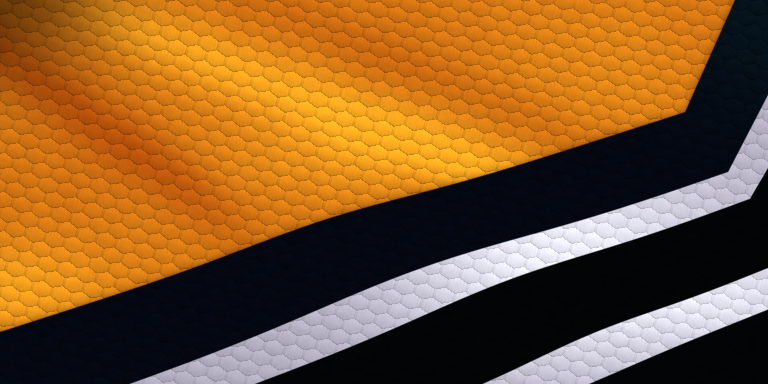
A Shadertoy shader for this texture:

```glsl
// Signed height above a seam: gentle slope with a bulge, bending steeply at a corner
float seam(vec2 p, vec2 corner, float slope, float steep, vec3 bulge) {
    float bump = (p.x - bulge.x) / bulge.z;
    float gentle = p.y - corner.y - slope * (p.x - corner.x) - bulge.y * exp(-bump * bump);
    float rise = p.y - corner.y - steep * (p.x - corner.x);
    return min(gentle / sqrt(1.0 + slope * slope), rise / sqrt(1.0 + steep * steep));
}

float cover(float d) {
    float aa = 0.9 / iResolution.y;
    return smoothstep(-aa, aa, d);
}

// Soft ridge along a line through "through" with the given slope
float fold(vec2 p, vec2 through, float slope, float width) {
    float d = (p.y - through.y - slope * (p.x - through.x)) / (width * sqrt(1.0 + slope * slope));
    return exp(-d * d);
}

float glow(vec2 p, vec2 center, vec2 radius) {
    vec2 d = (p - center) / radius;
    return exp(-dot(d, d));
}

// Position inside the nearest hexagon (xy) and distance to its border (z)
vec3 hexCell(vec2 q) {
    vec2 s = vec2(1.0, 1.732);
    vec2 a = mod(q, s) - 0.5 * s;
    vec2 b = mod(q - 0.5 * s, s) - 0.5 * s;
    vec2 g = dot(a, a) < dot(b, b) ? a : b;
    vec2 h = abs(g);
    return vec3(g, 0.5 - max(h.x, dot(h, vec2(0.5, 0.866))));
}

// Layered sines for uneven cloth
float ripple(vec2 p) {
    float sum = 0.0, amp = 0.5;
    for (int i = 0; i < 4; i++) {
        sum += amp * sin(p.x + 1.7 * sin(p.y)) * cos(p.y * 1.1 + p.x * 0.4);
        p = mat2(1.5, 1.1, -1.1, 1.5) * p + 2.3;
        amp *= 0.6;
    }
    return sum;
}

void mainImage(out vec4 fragColor, in vec2 fragCoord) {
    vec2 p = fragCoord / iResolution.y;

    // Embossed hexagonal knit, tilted and slightly warped
    float tilt = -0.24;
    vec2 q = mat2(cos(tilt), -sin(tilt), sin(tilt), cos(tilt)) * p;
    q += 0.006 * vec2(sin(5.0 * p.y + 2.0 * p.x), sin(4.0 * p.x - 3.0 * p.y));
    vec3 cell = hexCell(q / vec2(0.052, 0.038));
    float groove = 1.0 - smoothstep(0.0, 0.13, cell.z);
    float stitch = sin(cell.x * 34.0) * smoothstep(0.3, 0.05, cell.z);
    float relief = 0.32 * cell.y - groove * (0.13 - 0.22 * cell.y) + 0.05 * stitch;
    float grain = ripple(p * 85.0);

    // Orange panel with diagonal folds
    float light = 0.45
        + 0.43 * fold(p, vec2(0.75, 0.76), -0.40, 0.085) * smoothstep(0.05, 0.4, p.x)
        + 0.30 * glow(p, vec2(0.92, 0.61), vec2(0.32, 0.13))
        + 0.42 * glow(p, vec2(0.02, 0.25), vec2(0.28, 0.13))
        + 0.16 * glow(p, vec2(1.55, 0.82), vec2(0.30, 0.18))
        - 0.34 * fold(p, vec2(0.42, 0.56), -0.72, 0.075) * smoothstep(0.8, 0.4, p.x)
        - 0.14 * fold(p, vec2(0.95, 0.88), -0.45, 0.07)
        + 0.06 * ripple(p * 5.0);
    vec3 orange = mix(vec3(0.70, 0.29, 0.035), vec3(1.0, 0.68, 0.13), clamp(light, 0.0, 1.0));
    orange *= 1.0 + 0.62 * relief + 0.03 * grain;
    orange *= 1.0 - 0.50 * glow(p, vec2(0.0, 1.03), vec2(0.28, 0.22));

    // Navy band turning to near black below
    vec3 navy = mix(vec3(0.016, 0.030, 0.070), vec3(0.020, 0.075, 0.110),
                    smoothstep(1.6, 2.0, p.x) * smoothstep(0.5, 1.0, p.y));
    navy *= 1.0 + 0.9 * relief + 0.15 * grain;
    vec3 black = vec3(0.010, 0.015, 0.022) * (1.0 + 0.8 * relief + 0.2 * grain);

    // Pale stripes, brightest near the middle of their run
    float sheen = glow(p, vec2(1.45, 0.33), vec2(0.42, 0.30)) + 0.6 * glow(p, vec2(1.95, 0.22), vec2(0.35, 0.15));
    vec3 pale = mix(vec3(0.70, 0.68, 0.75), vec3(0.93, 0.93, 0.98), min(sheen, 1.0));
    pale *= 1.0 + 0.42 * relief + 0.025 * grain;

    // Seams from top to bottom
    float panel = seam(p, vec2(1.784, 0.708), 0.321, 2.246, vec3(0.85, 0.021, 0.30));
    float stripeTop = seam(p, vec2(1.896, 0.552), 0.3545, 1.93, vec3(1.10, 0.033, 0.38));
    float stripeBase = seam(p, vec2(1.953, 0.482), 0.374, 1.71, vec3(1.32, 0.024, 0.30));
    float lowerTop = seam(p, vec2(2.2, 0.384), 0.41, 0.41, vec3(1.55, 0.017, 0.22));
    float lowerBase = seam(p, vec2(2.2, 0.276), 0.416, 0.416, vec3(1.77, 0.004, 0.20));

    vec3 color = black;
    color = mix(color, pale, cover(lowerBase));
    color = mix(color, black, cover(lowerTop));
    color = mix(color, pale, cover(stripeBase));
    color = mix(color, navy, cover(stripeTop));
    color = mix(color, orange * (1.0 - 0.25 * exp(-max(panel, 0.0) * 120.0)), cover(panel));

    fragColor = vec4(clamp(color, 0.0, 1.0), 1.0);
}
```
